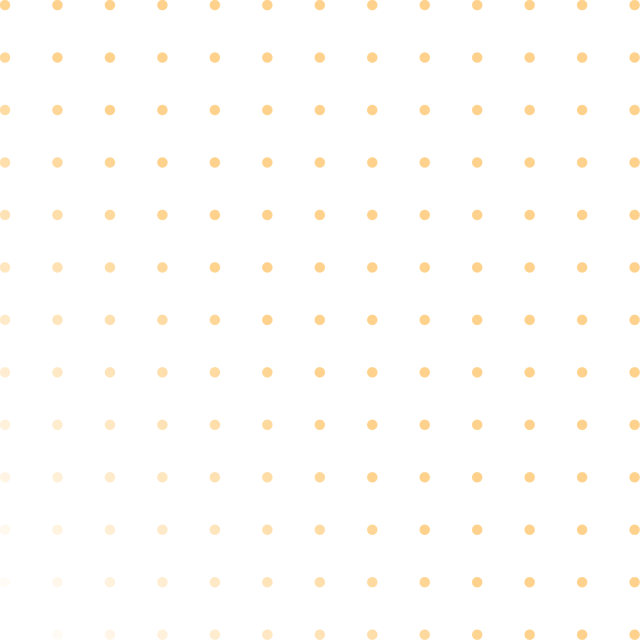
A WebGL 1 fragment shader for this pattern:

```glsl
precision highp float;
// Grid of 13 by 13 small amber dots on white, fading out toward the lower left corner.

uniform vec2 u_resolution;

// Signed distance to the nearest dot of a square grid.
float dotGrid(vec2 p, vec2 firstCenter, float pitch, float radius) {
  vec2 cell = fract((p - firstCenter) / pitch + 0.5) - 0.5;
  return length(cell * pitch) - radius;
}

void main() {
  float side = min(u_resolution.x, u_resolution.y);
  vec2 p = gl_FragCoord.xy / side;
  float pixel = 1.0 / side;

  // Dots with edges softened over about one pixel
  float dist = dotGrid(p, vec2(0.0078, 0.0083), 0.08198, 0.0081);
  float coverage = 1.0 - smoothstep(-0.7 * pixel, 0.7 * pixel, dist);

  // Opacity ramp, steeper across than up
  float opacity = clamp(dot(p, vec2(1.3, 0.98)) - 0.02, 0.0, 1.0);

  vec3 amber = vec3(0.995, 0.825, 0.55);
  gl_FragColor = vec4(mix(vec3(1.0), amber, coverage * opacity), 1.0);
}
```
